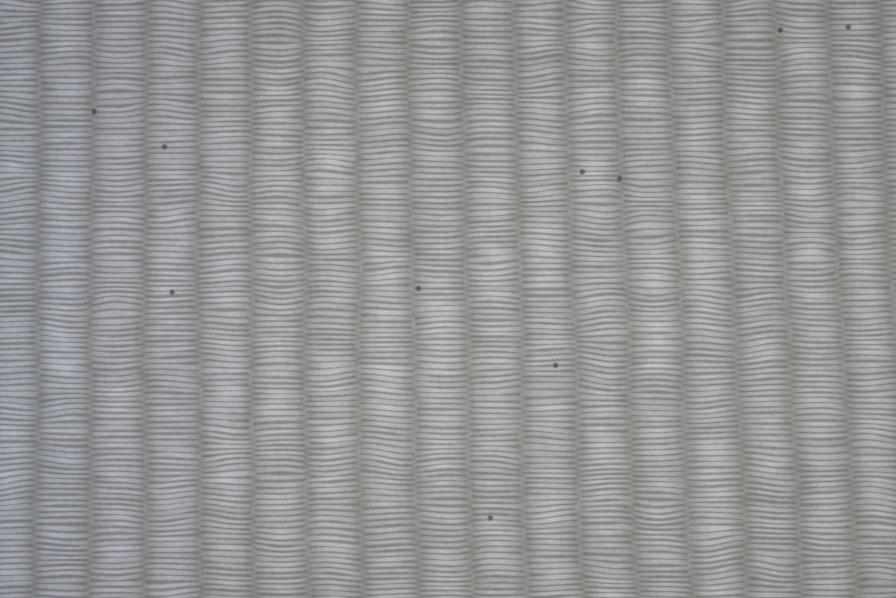
Reproduce this texture procedurally as a Shadertoy shader.

```glsl
const float PITCH_TOP = 0.0583;      // rib spacing in canvas widths
const float PITCH_BOTTOM = 0.0612;
const float FAN_X = 0.2214;          // groove that stays upright
const float ROWS = 104.0;            // woven rows down the canvas
const float GROOVE_HALF = 0.045;     // in rib widths
const float GAP_THIN = 0.06;         // half widths in row heights
const float GAP_THICK = 0.30;
const float GAP_DEPTH = 0.80;
const float WANDER = 0.09;
const float SPECK_CHANCE = 0.06;
const vec3 CROWN = vec3(0.73, 0.725, 0.745);
const vec3 STRAW = vec3(0.62, 0.622, 0.622);
const vec3 FLANK = vec3(0.565, 0.565, 0.55);
const vec3 GAP = vec3(0.455, 0.455, 0.44);
const vec3 GROOVE = vec3(0.555, 0.555, 0.54);
const vec3 COOL = vec3(0.965, 0.985, 1.025);

float hash(vec2 p) {
    return fract(sin(dot(p, vec2(127.1, 311.7))) * 43758.5453);
}

float noise(vec2 p) {
    vec2 i = floor(p), f = fract(p);
    f = f * f * (3.0 - 2.0 * f);
    return mix(mix(hash(i), hash(i + vec2(1, 0)), f.x),
               mix(hash(i + vec2(0, 1)), hash(i + vec2(1, 1)), f.x), f.y);
}

// Sparse dark flecks, one candidate per cell
float specks(vec2 p) {
    vec2 cell = floor(p);
    vec2 center = 0.2 + 0.6 * vec2(hash(cell + 3.7), hash(cell + 8.1));
    float present = step(1.0 - SPECK_CHANCE, hash(cell + 21.3));
    return present * (1.0 - smoothstep(0.02, 0.06, length(fract(p) - center)));
}

void mainImage(out vec4 fragColor, in vec2 fragCoord) {
    vec2 uv = fragCoord / iResolution.xy;
    float aspect = iResolution.x / iResolution.y;

    // Ribs fan out slightly, with wandering and ragged edges
    float pitch = mix(PITCH_BOTTOM, PITCH_TOP, uv.y);
    float ribPos = (uv.x - FAN_X) / pitch;
    ribPos += (noise(vec2(ribPos * 0.7, uv.y * 9.0)) - 0.5) * WANDER;
    ribPos += (noise(vec2(ribPos, uv.y * ROWS)) - 0.5) * WANDER * 0.5;
    float rib = floor(ribPos);
    float across = ribPos - rib;
    float edge = min(across, 1.0 - across);

    // Rows are staggered between neighbouring ribs and bend a little
    float row = uv.y * ROWS + 0.5 * mod(rib, 2.0);
    row += 1.2 * (noise(vec2(ribPos * 1.3, uv.y * 22.0)) - 0.5);
    float seam = floor(row + 0.5);
    float strand = floor(row);

    // Rounded rib with a patchy sheen on its crown
    float dome = sin(3.14159 * across);
    float patches = noise(vec2(ribPos * 1.4, uv.y * 17.0 + rib * 5.3));
    float glint = noise(vec2(ribPos * 3.5 + hash(vec2(strand, rib)) * 9.0, strand * 3.1));
    float sheen = pow(dome, mix(1.2, 2.2, uv.x)) * (0.15 + 0.5 * patches + 0.55 * glint);
    vec3 color = mix(FLANK, STRAW, smoothstep(0.0, 0.28, edge));
    color = mix(color, CROWN, clamp(sheen, 0.0, 1.0));
    color += 0.035 * (hash(vec2(strand, rib + 40.0)) - 0.5);

    // Shadowed gaps between strands, uneven in width
    float weight = noise(vec2(ribPos * 2.0 + rib * 7.0, seam * 5.7));
    float halfGap = mix(GAP_THIN, GAP_THICK, weight);
    float soft = max(0.2, 0.8 * ROWS / iResolution.y);
    float gap = 1.0 - smoothstep(halfGap - soft, halfGap + soft, abs(row - seam));
    color = mix(color, GAP, gap * GAP_DEPTH * mix(1.0, 0.8, dome * patches));

    // Grooves where strands of adjacent ribs interlock
    float softGroove = max(0.025, 0.7 / (pitch * iResolution.x));
    float groove = 1.0 - smoothstep(GROOVE_HALF - softGroove, GROOVE_HALF + softGroove, edge);
    vec3 grooveColor = GROOVE + 0.08 * (noise(vec2(ribPos * 8.0, uv.y * ROWS * 1.3)) - 0.5);
    color = mix(color, grooveColor, groove * 0.65);

    // Fine grain, flecks and uneven light
    color += 0.035 * (noise(uv * vec2(aspect, 1.0) * 210.0) - 0.5);
    color = mix(color, GAP * 0.6, specks(uv * vec2(aspect, 1.0) * 9.0) * 0.7);
    color *= mix(COOL, vec3(1.0), smoothstep(0.0, 0.4, uv.x));
    vec2 fromCenter = uv - vec2(0.55, 0.45);
    color *= 1.03 - 0.22 * dot(fromCenter, fromCenter);
    fragColor = vec4(color, 1.0);
}
```
